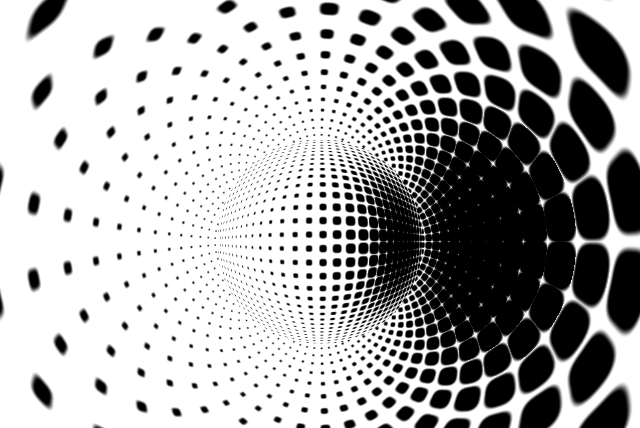
Give the GLSL for this background, as a Shadertoy shader.

```glsl
const vec3 PAPER = vec3(1.0);
const vec3 INK = vec3(0.0);
const vec2 GRID_OFFSET = vec2(0.22, 0.5);
const vec2 SHADE_CENTER = vec2(9.3, 0.0);
const vec2 SHADE_SIZE = vec2(8.4, 10.5);

// Grid distance seen through the bulging lens
float lensReach(float r) {
    float r2 = r * r;
    return 30.5 * r * (1.0 + 317.0 * r2 * r2);
}

// Grid distance in the inverted space around the lens
float outerReach(float r) {
    return 3.785 / r - 2.676 * r;
}

// Radially warped grid coordinates, one unit per dot
vec2 warpGrid(vec2 p) {
    float r = max(length(p), 1e-4);
    return p / r * min(lensReach(r), outerReach(r));
}

// Dots grow towards a soft oval shade on the grid
float dotRadius(vec2 dotCenter) {
    vec2 s = (dotCenter - SHADE_CENTER) / SHADE_SIZE;
    return 0.085 + 0.57 * exp(-dot(s, s));
}

// Distance measure of a rounded square
float roundedSquare(vec2 q) {
    vec2 a = abs(q);
    return pow(dot(a * a, a) + 1e-7, 1.0 / 3.0);
}

// Ink coverage of the dot lattice, softened by the given edge width
float halftone(vec2 grid, float edge) {
    vec2 center = floor(grid - GRID_OFFSET + 0.5) + GRID_OFFSET;
    float d = roundedSquare(grid - center) - dotRadius(center);
    return 1.0 - smoothstep(-edge, edge, d);
}

void mainImage(out vec4 fragColor, in vec2 fragCoord) {
    // Lens centre on the canvas, in units of canvas height
    float aspect = iResolution.x / iResolution.y;
    vec2 p = fragCoord / iResolution.y - vec2(0.5 * aspect, 0.4355);

    vec2 grid = warpGrid(p);
    float edge = 0.035 + 0.4 * length(fwidth(grid));

    fragColor = vec4(mix(PAPER, INK, halftone(grid, min(edge, 0.4))), 1.0);
}
```
